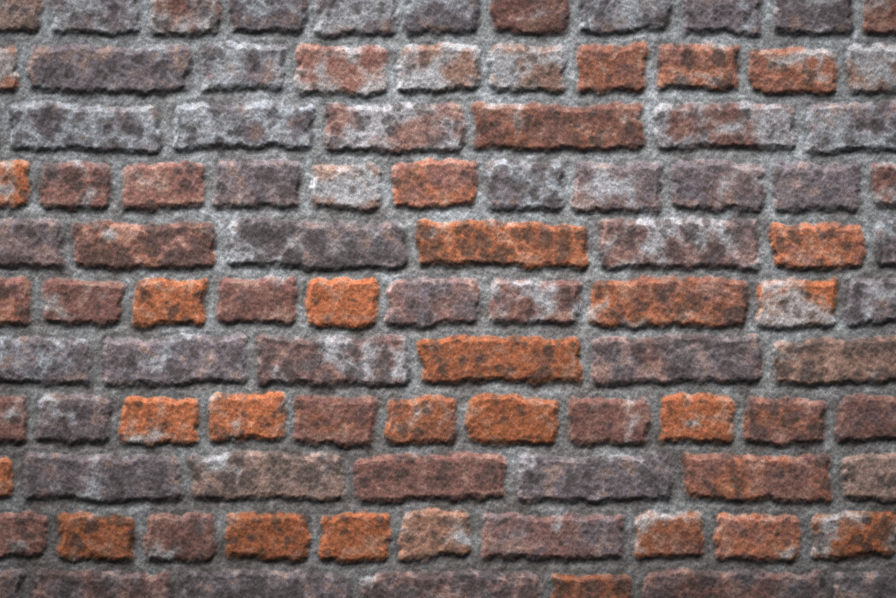
Write a Shadertoy shader that draws this texture.

```glsl
const float ROW_PITCH = 0.0977;   // one course, in canvas heights
const float ROW_PHASE = 0.33;     // part of the top course cut off
const float LONG_WIDTH = 0.278;
const float SHORT_WIDTH = 0.150;
const vec2 JOINT = vec2(0.0085, 0.0085);  // half the mortar gap
const float CORNER = 0.011;
const float RAGGED = 0.013;       // roughness of the brick outline
const float GRAIN = 0.48;         // depth of the fine pitting
const float FACETS = 0.55;        // depth of the broad chipped faces
const float RELIEF = 1.15;        // strength of the light from above
const vec2 TO_LIGHT = vec2(-0.001, 0.004);

const vec3 SLATE = vec3(0.41, 0.38, 0.395);
const vec3 RED = vec3(0.46, 0.335, 0.31);
const vec3 ORANGE = vec3(0.60, 0.365, 0.26);
const vec3 TAN = vec3(0.60, 0.49, 0.44);
const vec3 LIME = vec3(0.62, 0.645, 0.67);
const vec3 SOOT = vec3(0.25, 0.23, 0.225);
const vec3 MORTAR_DARK = vec3(0.40, 0.38, 0.37);
const vec3 MORTAR_PALE = vec3(0.62, 0.635, 0.65);

struct Brick {
    vec2 id;
    float dist;     // signed distance to the ragged outline
    float isLong;
};

float hash(vec2 p) {
    vec3 q = fract(p.xyx * 0.1031);
    q += dot(q, q.yzx + 33.33);
    return fract((q.x + q.y) * q.z);
}

// Distance to the nearest scattered point
float cellular(vec2 p) {
    vec2 cell = floor(p), f = p - cell;
    float nearest = 2.0;
    for (int y = -1; y <= 1; y++)
    for (int x = -1; x <= 1; x++) {
        vec2 g = vec2(x, y), c = cell + g;
        vec2 r = g + vec2(hash(c), hash(c + 57.3)) - f;
        nearest = min(nearest, dot(r, r));
    }
    return sqrt(nearest);
}

// Layered cellular noise, centred near zero
float rough(vec2 p) {
    float sum = 0.0, amp = 0.55;
    for (int i = 0; i < 3; i++) {
        sum += amp * (cellular(p) - 0.46);
        p = mat2(1.6, 1.2, -1.2, 1.6) * p + 3.7;
        amp *= 0.6;
    }
    return sum;
}

vec2 sway(vec2 p) {
    return p + 0.0026 * sin(p.yx * vec2(29.0, 17.0) + vec2(1.0, 4.0))
             + 0.0015 * sin(p.yx * vec2(71.0, 53.0) + p * 31.0)
             + 0.0008 * sin(p.yx * vec2(167.0, 139.0) - p * 60.0);
}

Brick findBrick(vec2 p) {
    vec2 s = sway(p);
    float course = (1.0 - s.y) / ROW_PITCH + ROW_PHASE;
    float row = floor(course);
    float isLong = row > 0.5 && mod(row, 2.0) < 0.5 ? 1.0 : 0.0;
    float base = mix(SHORT_WIDTH, LONG_WIDTH, isLong);

    // Lay bricks from the left until one covers this point
    float left = -base * hash(vec2(row, 7.0)), width = base;
    vec2 id = vec2(0.0, row);
    for (int i = 0; i < 18; i++) {
        id.x = float(i);
        width = base * mix(0.88, 1.16, hash(id + 11.0));
        if (hash(id + 23.0) > 0.89) width *= mix(1.7, 0.55, isLong);
        if (s.x < left + width) break;
        left += width;
    }

    // Rounded box, slightly tilted and uneven in height
    vec2 q = vec2(s.x - left - 0.5 * width, (course - row - 0.5) * ROW_PITCH);
    q.y += (hash(id + 31.0) - 0.5) * (0.004 + 0.04 * q.x);
    vec2 halfSize = 0.5 * vec2(width, ROW_PITCH) - JOINT;
    halfSize -= vec2(0.003, 0.004) * hash(id + 43.0);
    vec2 e = abs(q) - halfSize + CORNER;
    float d = length(max(e, 0.0)) + min(max(e.x, e.y), 0.0) - CORNER;
    return Brick(id, d + RAGGED * rough(p * 24.0), isLong);
}

float body(Brick b) { return smoothstep(0.004, -0.010, b.dist); }

float relief(vec2 p, Brick b) {
    return body(b) + GRAIN * rough(p * 62.0) + FACETS * cellular(sway(p) * 21.0);
}

vec3 brickColour(Brick b, vec2 p, float stain, float patches) {
    float lower = smoothstep(1.0, 0.45, p.y);
    float warm = hash(b.id + 61.0) + 0.36 * lower - 0.28 * b.isLong + 0.5 * stain;
    warm -= 0.2 * smoothstep(0.8, 1.4, p.x) * lower;
    vec3 c = mix(SLATE, RED, smoothstep(0.25, 0.55, warm));
    c = mix(c, ORANGE, smoothstep(0.62, 1.0, warm));
    c = mix(c, TAN, 0.7 * step(0.82, hash(b.id + 71.0)));
    c = mix(c, TAN, 0.55 * smoothstep(-0.02, 0.25, patches));
    c *= mix(0.88, 1.12, hash(b.id + 83.0));
    // Lime wash clings to the upper courses, soot to the lower ones
    float wash = 1.7 * stain + 0.6 * hash(b.id + 97.0) + 0.5 * p.y - 0.42;
    c = mix(c, LIME, 0.78 * smoothstep(0.08, 0.65, wash));
    float soot = -1.6 * patches + 0.3 * hash(b.id + 103.0) + 0.15 * b.isLong;
    return mix(c, SOOT, 0.6 * smoothstep(0.25, 0.65, soot));
}

void mainImage(out vec4 fragColor, in vec2 fragCoord) {
    vec2 p = fragCoord / iResolution.y;
    vec2 uv = fragCoord / iResolution.xy;
    Brick b = findBrick(p);
    float stain = rough(sway(p) * 13.0 + 5.0);
    float patches = rough(p * 23.0 + 40.0);
    float grain = rough(p * 95.0);

    // Mortar, paler towards the top
    float pale = 0.22 + 0.65 * uv.y + 1.2 * stain + 0.6 * patches;
    vec3 mortar = mix(MORTAR_DARK, MORTAR_PALE, clamp(pale, 0.0, 1.0));
    float mask = smoothstep(0.004, -0.004, b.dist);
    vec3 colour = mix(mortar, brickColour(b, p, stain, patches), mask);

    // Light on upper edges, shade beneath each brick
    vec2 lit = p + TO_LIGHT;
    float slope = relief(p, b) - relief(lit, findBrick(lit));
    float cover = body(findBrick(p + vec2(0.0, 0.010))) - body(b);
    float crevice = smoothstep(0.008, 0.0, abs(b.dist - 0.004));
    colour *= clamp(1.0 + RELIEF * slope, 0.4, 1.4);
    colour *= 1.0 - 0.42 * max(cover, 0.0) - 0.10 * crevice;
    colour *= 1.06 + 0.48 * grain;

    // Darker corners
    vec2 v = uv - vec2(0.5, 0.58);
    colour *= 1.10 - 0.65 * dot(v, v);
    fragColor = vec4(clamp(colour, 0.0, 1.0), 1.0);
}
```
